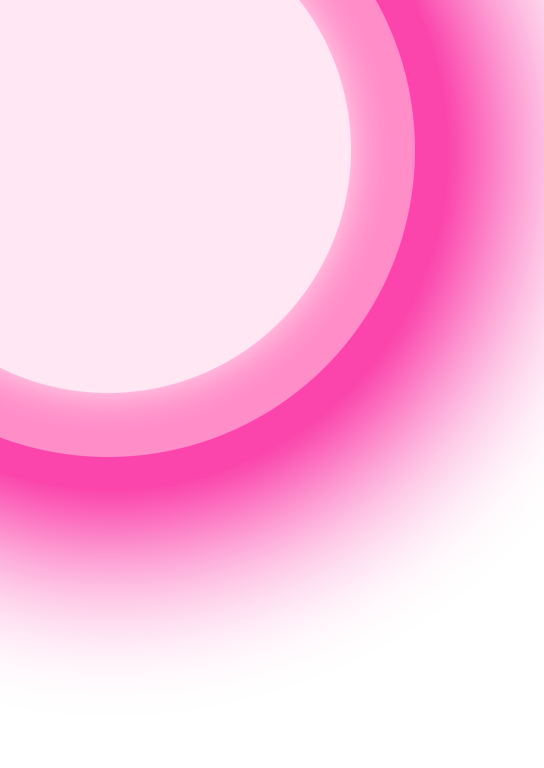
Write a Shadertoy shader that draws this background.

```glsl
// Concentric pink discs in the upper left, with a soft glow fading into white.

// Lengths are fractions of the canvas height.
const vec2 DISC_CENTER = vec2(0.1406, 0.8047);
const vec2 GLOW_CENTER = vec2(0.1450, 0.8020);
const float INNER_RADIUS = 0.3164;
const float MIDDLE_RADIUS = 0.3997;
const float OUTER_RADIUS = 0.4434;
const float GLOW_START = 0.436;
const float GLOW_WIDTH = 0.326;
const float HALO_WIDTH = 0.055;
const float HALO_STRENGTH = 0.45;

const vec3 PAPER = vec3(1.0);
const vec3 HOT_PINK = vec3(0.984, 0.271, 0.675);
const vec3 ROSE = vec3(1.0, 0.557, 0.784);
const vec3 BLUSH = vec3(1.0, 0.906, 0.953);

// Coverage of a disc with an edge about one pixel wide.
float discMask(float dist, float radius, float pixel) {
    return 1.0 - smoothstep(-0.7 * pixel, 0.7 * pixel, dist - radius);
}

// Wide falloff with a rounded shoulder and a long tail.
float outerGlow(float dist) {
    float t = clamp((dist - GLOW_START) / GLOW_WIDTH, 0.0, 1.0);
    return pow(1.0 - pow(t, 1.2), 2.6);
}

// Narrow light spill around the inner disc.
float innerHalo(float dist) {
    float t = clamp((dist - INNER_RADIUS) / HALO_WIDTH, 0.0, 1.0);
    return HALO_STRENGTH * (1.0 - t) * (1.0 - t);
}

void mainImage(out vec4 fragColor, in vec2 fragCoord) {
    vec2 point = fragCoord / iResolution.y;
    float pixel = 1.0 / iResolution.y;
    float dist = length(point - DISC_CENTER);

    // Glow on the paper
    vec3 color = mix(PAPER, HOT_PINK, outerGlow(length(point - GLOW_CENTER)));

    // Discs, from the largest to the smallest
    color = mix(color, HOT_PINK, discMask(dist, OUTER_RADIUS, pixel));
    vec3 haloedRose = mix(ROSE, BLUSH, innerHalo(dist));
    color = mix(color, haloedRose, discMask(dist, MIDDLE_RADIUS, pixel));
    color = mix(color, BLUSH, discMask(dist, INNER_RADIUS, pixel));

    fragColor = vec4(color, 1.0);
}
```
